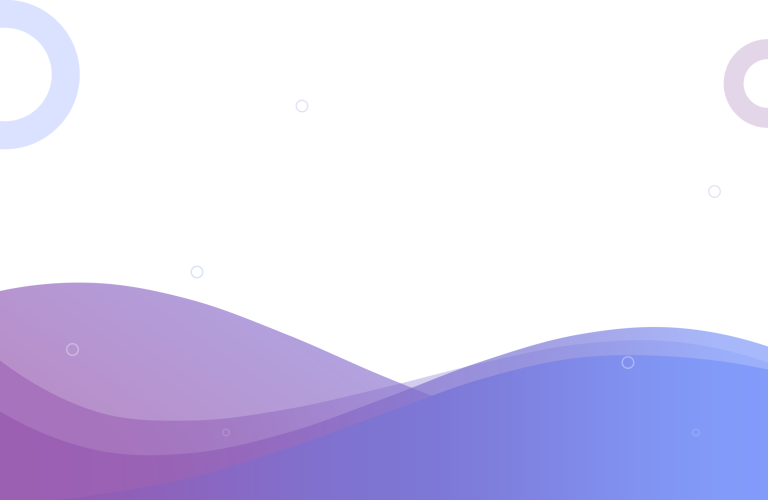
Reproduce this background procedurally as a Shadertoy shader.

```glsl
#define PURPLE vec3(0.59, 0.34, 0.68)
#define INDIGO vec3(0.49, 0.46, 0.83)
#define BLUE vec3(0.51, 0.61, 0.98)
#define SKY_RING vec3(0.855, 0.885, 1.0)
#define ROSE_RING vec3(0.89, 0.84, 0.91)
#define BACK_ALPHA 0.33
#define MIDDLE_ALPHA 0.70
#define BUBBLE_STROKE 0.0013

// Smooth curve through nine evenly spaced heights, x from 0 to 1
float curve(float x, float h[9]) {
    float s = clamp(x, 0.0, 1.0) * 8.0;
    int i = min(int(s), 7);
    float t = s - float(i);
    float b = h[i], c = h[i + 1];
    float a = i > 0 ? h[i - 1] : 3.0 * (b - c) + h[2];
    float d = i < 7 ? h[min(i + 2, 8)] : 3.0 * (c - b) + h[6];
    return b + 0.5 * t * (c - a + t * (2.0 * a - 5.0 * b + 4.0 * c - d
         + t * (3.0 * (b - c) + d - a)));
}

// Horizontal purple to blue ramp
vec3 ramp(float t) {
    vec3 c = mix(PURPLE, INDIGO, smoothstep(-0.05, 0.57, t));
    return mix(c, BLUE, smoothstep(0.48, 1.0, t));
}

// Coverage from a signed distance, negative inside
float cover(float d, float pixel) {
    return 1.0 - smoothstep(-0.75 * pixel, 0.75 * pixel, d);
}

float ring(vec2 p, float radius, float halfWidth) {
    return abs(length(p) - radius) - halfWidth;
}

void mainImage(out vec4 fragColor, in vec2 fragCoord) {
    vec2 uv = fragCoord / iResolution.xy;
    vec2 p = fragCoord / iResolution.y;
    float aspect = iResolution.x / iResolution.y;
    float pixel = 1.0 / iResolution.y;
    vec3 color = vec3(1.0);

    // Large corner rings
    color = mix(color, SKY_RING,
        cover(ring(p - vec2(0.010, 0.851), 0.1215, 0.028), pixel));
    color = mix(color, ROSE_RING,
        cover(ring(p - vec2(aspect, 0.833), 0.0687, 0.020), pixel));

    // Wave outlines
    float hill = curve(uv.x, float[9](
        0.418, 0.434, 0.400, 0.330, 0.247, 0.173, 0.114, 0.074, 0.044));
    float back = curve(uv.x, float[9](
        0.279, 0.177, 0.159, 0.182, 0.225, 0.273, 0.311, 0.317, 0.275));
    float middle = curve(uv.x, float[9](
        0.177, 0.100, 0.094, 0.135, 0.203, 0.276, 0.330, 0.345, 0.307));
    float front = curve(uv.x, float[9](
        -0.012, 0.010, 0.046, 0.104, 0.173, 0.241, 0.284, 0.287, 0.261));

    // Pale hill, tinted from rose at lower left to lavender at right
    float hillTint = clamp(uv.x * 1.6 + (uv.y - 0.27) * 1.5, 0.0, 1.0);
    vec3 hillColor = mix(vec3(0.72, 0.56, 0.79), vec3(0.69, 0.66, 0.90), hillTint);
    color = mix(color, hillColor, cover(uv.y - hill, pixel));

    // Translucent waves, then the solid front wave
    vec3 veil = ramp(pow(uv.x, 1.5));
    float backAlpha = mix(0.50, BACK_ALPHA, smoothstep(0.25, 0.6, uv.x));
    color = mix(color, veil, backAlpha * cover(uv.y - back, pixel));
    color = mix(color, veil, MIDDLE_ALPHA * cover(uv.y - middle, pixel));
    color = mix(color, ramp(uv.x), cover(uv.y - front, pixel));

    // Scattered bubbles: x, y, radius
    vec3 bubbles[7] = vec3[7](
        vec3(0.604, 0.788, 0.0115), vec3(1.429, 0.617, 0.0115),
        vec3(0.394, 0.456, 0.0115), vec3(0.145, 0.301, 0.0115),
        vec3(1.256, 0.275, 0.0115), vec3(0.452, 0.135, 0.0065),
        vec3(1.392, 0.135, 0.0065));
    bool inWaves = uv.y < max(max(hill, back), middle);
    vec3 skyTint = mix(vec3(0.82, 0.88, 0.98), vec3(0.89, 0.87, 0.98),
        smoothstep(0.45, 0.65, uv.y));
    for (int i = 0; i < 7; i++) {
        vec3 b = bubbles[i];
        float line = cover(ring(p - b.xy, b.z, BUBBLE_STROKE), pixel);
        float strength = inWaves ? (b.z < 0.01 ? 0.16 : 0.38) : 1.0;
        color = mix(color, inWaves ? vec3(1.0) : skyTint, strength * line);
    }

    fragColor = vec4(color, 1.0);
}
```
